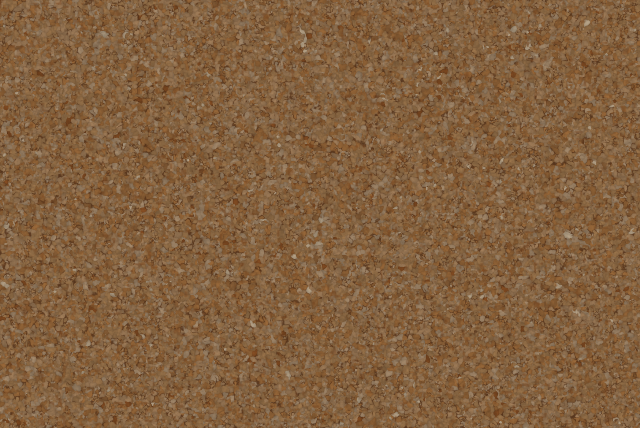
This texture is drawn by a Shadertoy shader. Its source:

```glsl
// Draws a sheet of pressed cork: small angular chips with dark pits between them.

const float CHIP_DENSITY = 84.0;    // large chips per canvas height
const float CRUMB_DENSITY = 145.0;  // small chips per canvas height
const float CRUMB_CUTOFF = 0.56;    // noise level above which crumbs appear
const float STRETCH = 0.50;         // elongation of the chips
const float WARP = 0.20;            // raggedness of the chip outlines
const float SEAM_WIDTH = 0.20;
const float SEAM_BASE = 0.10;       // faint seam around every chip
const float SEAM_STRENGTH = 0.70;   // added where seams open up
const float PIT_WIDTH = 0.30;       // dark pits where three chips meet
const float PIT_STRENGTH = 0.75;
const float DOME = 0.16;            // chips are lighter in the centre
const float CHIP_CONTRAST = 0.13;   // brightness spread between chips
const float GRAIN = 0.060;          // fine brightness variation
const int SAMPLES = 2;              // antialiasing samples per axis

const vec3 MID    = vec3(0.530, 0.398, 0.257);
const vec3 LIGHT  = vec3(0.548, 0.426, 0.302);
const vec3 TAN    = vec3(0.525, 0.358, 0.198);
const vec3 PALE   = vec3(0.562, 0.468, 0.365);
const vec3 BROWN  = vec3(0.485, 0.335, 0.195);
const vec3 RUST   = vec3(0.455, 0.265, 0.120);
const vec3 FLECK  = vec3(0.630, 0.560, 0.465);
const vec3 SEAM   = vec3(0.310, 0.175, 0.085);

// Integer hash giving three values in 0..1
vec3 hash3(ivec2 cell, int seed) {
    uvec3 v = uvec3(uint(cell.x), uint(cell.y), uint(seed));
    v = v * 1664525u + 1013904223u;
    v.x += v.y * v.z; v.y += v.z * v.x; v.z += v.x * v.y;
    v ^= v >> 16u;
    v.x += v.y * v.z; v.y += v.z * v.x; v.z += v.x * v.y;
    return vec3(v >> 8u) / 16777216.0;
}

vec3 noise3(vec2 p, int seed) {
    ivec2 i = ivec2(floor(p));
    vec2 f = fract(p);
    f = f * f * (3.0 - 2.0 * f);
    return mix(mix(hash3(i, seed), hash3(i + ivec2(1, 0), seed), f.x),
               mix(hash3(i + ivec2(0, 1), seed), hash3(i + ivec2(1, 1), seed), f.x), f.y);
}

// Chip colour chosen by its share of the area
vec3 chipColor(vec3 pick) {
    float t = pick.x;
    vec3 color = t < 0.36 ? MID : t < 0.63 ? LIGHT : t < 0.84 ? TAN
               : t < 0.955 ? PALE : t < 0.985 ? BROWN : t < 0.994 ? RUST : FLECK;
    return color * (1.0 + CHIP_CONTRAST * (pick.y - 0.5));
}

// Cellular chips, each with its own size, stretch and direction
vec3 chips(vec2 p, int seed, float openness) {
    p += WARP * (noise3(p * 2.3, seed + 1).xy - 0.5) * 2.0;
    ivec2 base = ivec2(floor(p));
    vec3 near = vec3(9.0);  // distances to the three nearest chips
    ivec2 owner = base;
    for (int y = -1; y <= 1; y++)
    for (int x = -1; x <= 1; x++) {
        ivec2 cell = base + ivec2(x, y);
        vec3 place = hash3(cell, seed);
        vec3 shape = hash3(cell, seed + 2);
        vec2 q = p - vec2(cell) - place.xy;
        float angle = 3.14159 * place.z;
        float c = cos(angle), s = sin(angle);
        float stretch = 1.0 + STRETCH * shape.x;
        q = abs(mat2(c, -s, s, c) * q) * vec2(1.0 / stretch, stretch);
        float d = mix(length(q), max(q.x, q.y), 0.6) / mix(0.75, 1.25, shape.y);
        if (d < near.x) {
            near = vec3(d, near.xy);
            owner = cell;
        } else if (d < near.y) {
            near = vec3(near.x, d, near.y);
        } else {
            near.z = min(near.z, d);
        }
    }
    float seam = 1.0 - smoothstep(0.02, SEAM_WIDTH, near.y - near.x);
    float pit = 1.0 - smoothstep(0.06, PIT_WIDTH, near.z - near.x);
    float dark = max(seam * (SEAM_BASE + SEAM_STRENGTH * openness),
                     pit * PIT_STRENGTH * smoothstep(0.0, 0.5, openness + 0.1));
    vec3 color = chipColor(hash3(owner, seed + 3));
    color *= 1.0 + DOME * (0.36 - min(near.x, 0.7));
    return mix(color, SEAM, dark);
}

vec3 cork(vec2 uv) {
    // Seams open over short stretches only, about one chip long
    float openness = smoothstep(0.52, 0.86, noise3(uv * 115.0, 11).x);
    vec3 color = noise3(uv * 75.0, 17).x > CRUMB_CUTOFF
        ? chips(uv * CRUMB_DENSITY, 31, openness)
        : chips(uv * CHIP_DENSITY, 53, openness);

    // Small rusty stains and fine grain
    color = mix(color, RUST, 0.5 * smoothstep(0.70, 0.95, noise3(uv * 120.0, 71).y));
    float grain = noise3(uv * 270.0, 83).x - 0.5;
    return color * (1.0 + 2.0 * GRAIN * grain);
}

void mainImage(out vec4 fragColor, in vec2 fragCoord) {
    vec3 total = vec3(0.0);
    for (int y = 0; y < SAMPLES; y++)
    for (int x = 0; x < SAMPLES; x++) {
        vec2 offset = (vec2(x, y) + 0.5) / float(SAMPLES) - 0.5;
        total += cork((fragCoord + offset) / iResolution.y);
    }
    fragColor = vec4(total / float(SAMPLES * SAMPLES), 1.0);
}
```
